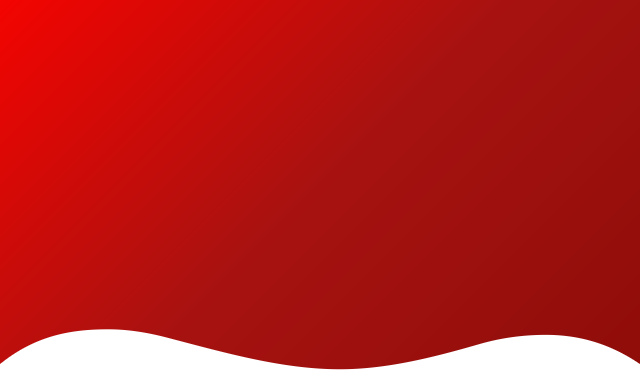
Write a Shadertoy shader that draws this background.

```glsl
// Knots of the wave: position, height, slope
const vec3 KNOTS[7] = vec3[7](
    vec3(0.000, 0.016, 1.40),
    vec3(0.169, 0.110, 0.00),
    vec3(0.260, 0.088, -0.45),
    vec3(0.531, 0.002, 0.00),
    vec3(0.749, 0.070, 0.50),
    vec3(0.853, 0.095, 0.00),
    vec3(1.000, 0.016, -1.18));

// Cubic Hermite curve between two knots
float hermite(vec3 a, vec3 b, float x) {
    float span = b.x - a.x;
    float s = (x - a.x) / span;
    float r = 1.0 - s;
    return mix(a.y, b.y, s * s * (3.0 - 2.0 * s))
         + span * s * r * (a.z * r - b.z * s);
}

float waveHeight(float x) {
    float height = 0.0;
    for (int i = 0; i < 6; i++) {
        if (x >= KNOTS[i].x) height = hermite(KNOTS[i], KNOTS[i + 1], x);
    }
    return height;
}

// Three-stop red gradient
vec3 redGradient(float t) {
    vec3 bright = vec3(0.955, 0.015, 0.0);
    vec3 middle = vec3(0.655, 0.072, 0.063);
    vec3 deep = vec3(0.56, 0.05, 0.036);
    vec3 color = mix(bright, middle, clamp(t * 2.0, 0.0, 1.0));
    return mix(color, deep, clamp(t * 2.0 - 1.0, 0.0, 1.0));
}

void mainImage(out vec4 fragColor, in vec2 fragCoord) {
    vec2 uv = fragCoord / iResolution.xy;

    // Diagonal from the upper left to the lower right
    float diagonal = (fragCoord.x + iResolution.y - fragCoord.y)
                   / (iResolution.x + iResolution.y);
    vec3 color = redGradient(diagonal);

    // White wave along the bottom
    float depth = waveHeight(uv.x) - uv.y;
    float pixel = length(vec2(dFdx(depth), dFdy(depth)));
    color = mix(color, vec3(1.0), clamp(depth / pixel + 0.5, 0.0, 1.0));

    fragColor = vec4(color, 1.0);
}
```
